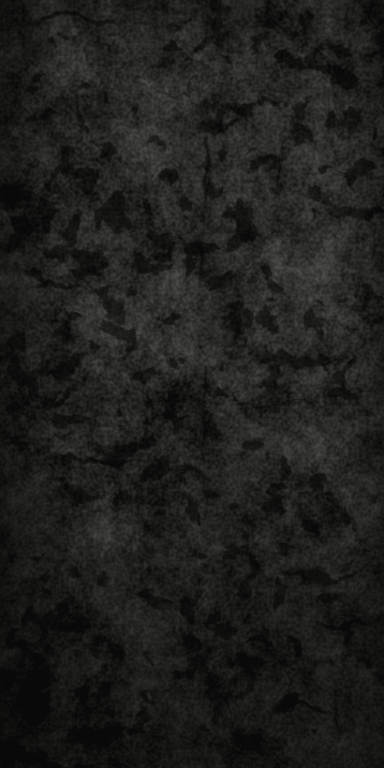
Reproduce this texture procedurally as a Shadertoy shader.

```glsl
// Dark weathered plaster: layered gradient noise makes soft stains and fine grain,
// thresholded noise cuts pits and pale flakes, and wandering lines make the cracks.
// Positions are in canvas widths, so the wall spans 0..1 across and 0..2 upward.

#define BASE_LIGHT    0.146
#define STAIN_AMOUNT  0.12
#define MOTTLE_AMOUNT 0.19
#define SPECKLE_AMOUNT 0.13
#define GRAIN_AMOUNT  0.085
#define GRAIN_SCALE   107.0
#define PIT_DEPTH     0.52
#define FLAKE_LIGHT   0.045
#define CRACK_DEPTH   0.55
#define CRACK_COUNT   9
#define BLACK_FLOOR   0.036
#define WALL_TINT     vec3(1.0, 0.995, 0.945)

vec2 hash2(vec2 cell) {
    vec3 h = fract(cell.xyx * vec3(0.1031, 0.1030, 0.0973));
    h += dot(h, h.yzx + 33.33);
    return fract((h.xx + h.yz) * h.zy);
}

// Dot product of a corner's random unit gradient with the offset from it
float corner(vec2 cell, vec2 offset) {
    float angle = 6.2832 * hash2(cell).x;
    return dot(vec2(cos(angle), sin(angle)), offset);
}

float gradientNoise(vec2 p) {
    vec2 i = floor(p), f = p - i;
    vec2 u = f * f * f * (f * (f * 6.0 - 15.0) + 10.0);
    vec2 e = vec2(1.0, 0.0);
    return mix(mix(corner(i, f), corner(i + e, f - e), u.x),
               mix(corner(i + e.yx, f - e.yx), corner(i + 1.0, f - 1.0), u.x), u.y);
}

float fbm(vec2 p) {
    float sum = 0.0, amplitude = 0.5;
    for (int i = 0; i < 5; i++) {
        sum += amplitude * gradientNoise(p);
        p = mat2(1.6, 1.2, -1.2, 1.6) * p + 17.3;
        amplitude *= 0.5;
    }
    return sum;
}

// Soft elliptical spot, 1 at its centre
float spot(vec2 p, vec2 centre, vec2 radius) {
    vec2 d = (p - centre) / radius;
    return exp(-dot(d, d));
}

// Short ragged horizontal splits, each swelling into a dark gap
float horizontalCracks(vec2 p) {
    float cover = 0.0;
    for (int i = 0; i < CRACK_COUNT; i++) {
        float id = float(i);
        vec2 r = hash2(vec2(id + 3.0, 11.0));
        vec2 s = hash2(vec2(id + 29.0, 5.0));
        vec2 centre = vec2(r.x, 2.0 * (id + 0.2 + 0.6 * r.y) / float(CRACK_COUNT));
        vec2 d = p - centre;
        d.y += 0.09 * fbm(vec2(p.x * 7.0, id * 4.7)) + 0.012 * fbm(p * 30.0);
        float taper = 1.0 - smoothstep(0.3, 1.0, abs(d.x) / mix(0.08, 0.19, s.x));
        float swell = smoothstep(0.0, 0.4, gradientNoise(vec2(p.x * 9.0, id * 3.1)));
        float width = taper * (0.003 + mix(0.006, 0.028, s.y) * swell);
        float line = 1.0 - smoothstep(width * 0.5, width + 0.006, abs(d.y));
        cover = max(cover, line * taper);
    }
    return cover;
}

// One long vertical split with a softly stained border
float verticalCrack(vec2 p) {
    float path = 0.535 + 0.05 * fbm(vec2(p.y * 3.0, 8.4)) + 0.012 * fbm(p * 25.0);
    float d = abs(p.x - path);
    float reach = smoothstep(0.6, 0.95, p.y) * (1.0 - smoothstep(1.65, 1.9, p.y));
    float broken = smoothstep(-0.3, 0.1, gradientNoise(vec2(p.y * 12.0, 2.5)));
    float line = 1.0 - smoothstep(0.001, 0.008, d);
    return reach * (0.75 * line * broken + 0.25 * exp(-d * 35.0));
}

// Hairlines along the zero level of noise, kept only in patches
float hairlines(vec2 p) {
    float ridge = abs(fbm(p * 3.6 + 41.0));
    float patches = smoothstep(0.02, 0.2, fbm(p * 3.0 + 63.0));
    return patches * (1.0 - smoothstep(0.003, 0.018, ridge));
}

void mainImage(out vec4 fragColor, in vec2 fragCoord) {
    vec2 p = fragCoord / iResolution.x;
    vec2 uv = fragCoord / iResolution.xy;
    vec2 warped = p + 0.09 * vec2(fbm(p * 5.0), fbm(p * 5.0 + 31.0));

    // Broad worn areas and the dark damp trough
    float trough = spot(warped, vec2(0.46, 0.88), vec2(0.11, 0.24));
    float light = BASE_LIGHT - 0.035 * trough;
    light += 0.040 * spot(warped, vec2(0.36, 1.24), vec2(0.27, 0.22));
    light += 0.028 * spot(warped, vec2(0.74, 1.42), vec2(0.30, 0.55));
    light += 0.030 * spot(warped, vec2(0.46, 0.33), vec2(0.16, 0.10));

    // Stains, mottling and grain from coarse to fine
    float stain = fbm(warped * 2.6 + 5.0);
    light += STAIN_AMOUNT * stain;
    light += MOTTLE_AMOUNT * fbm(warped * 9.0 + 13.0);
    light += SPECKLE_AMOUNT * fbm(p * 38.0 + 2.0);
    light += GRAIN_AMOUNT * gradientNoise(p * GRAIN_SCALE);

    // Pale flakes and dark pits
    float flake = smoothstep(0.12, 0.22, fbm(warped * 26.0 + 71.0) + 0.15 * trough);
    light += FLAKE_LIGHT * flake * smoothstep(-0.15, 0.2, fbm(p * 4.0 + 90.0));
    float pitField = fbm(warped * 15.0 + 23.0) - 0.6 * stain + 0.12 * trough;
    light *= 1.0 - PIT_DEPTH * smoothstep(0.09, 0.22, pitField);

    // Cracks
    float crack = max(horizontalCracks(p), max(verticalCrack(p), 0.55 * hairlines(warped)));
    light *= 1.0 - CRACK_DEPTH * crack;

    // Darkened sides, top and foot of the wall
    float sides = smoothstep(-0.08, 0.24, uv.x) * smoothstep(-0.10, 0.12, 1.0 - uv.x);
    float foot = mix(0.60, 1.0, smoothstep(0.0, 0.55, uv.y));
    float top = mix(0.80, 1.0, smoothstep(0.0, 0.12, 1.0 - uv.y));
    light *= mix(0.5, 1.0, sides) * foot * top;

    fragColor = vec4(max(light, BLACK_FLOOR) * WALL_TINT, 1.0);
}
```
